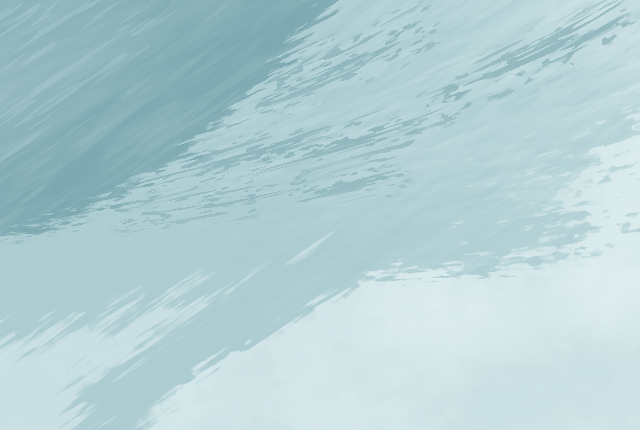
Give the GLSL for this background, as a WebGL 2 fragment shader.

```glsl
#version 300 es
precision highp float;
uniform vec2 u_resolution;
out vec4 fragColor;

const vec3 DEEP = vec3(0.485, 0.655, 0.69);
const vec3 TEAL = vec3(0.52, 0.683, 0.713);
const vec3 HAZE = vec3(0.615, 0.75, 0.773);
const vec3 MIST = vec3(0.665, 0.795, 0.815);
const vec3 SOFT = vec3(0.75, 0.853, 0.867);
const vec3 PALE = vec3(0.795, 0.877, 0.89);
const vec3 MILK = vec3(0.87, 0.932, 0.937);

vec3 hash3(vec2 cell) {
  vec3 k = vec3(dot(cell, vec2(127.1, 311.7)), dot(cell, vec2(269.5, 183.3)), dot(cell, vec2(419.2, 371.9)));
  return fract(sin(k) * 43758.545);
}

// Cellular noise: each cell is a dab with its own tone, blended at the rims
float dabs(vec2 q) {
  vec2 cell = floor(q);
  float tone = 0.0, total = 0.0;
  for (int k = 0; k < 9; k++) {
    vec2 neighbour = cell + vec2(k % 3 - 1, k / 3 - 1);
    vec3 h = hash3(neighbour);
    vec2 d = neighbour + h.xy - q;
    float weight = exp(-18.0 * dot(d, d)) + 1e-6;
    tone += h.z * weight;
    total += weight;
  }
  return tone / total;
}

// Stretched dabs in two sizes, centred on zero
float bristles(vec2 q, vec2 freq) {
  return 0.6 * dabs(q * freq) + 0.4 * dabs(q * freq * 1.8 + 7.3) - 0.5;
}

// Layered sines for slow, cloudy variation
float clouds(vec2 q) {
  float sum = 0.0, amp = 0.5;
  for (int i = 0; i < 4; i++) {
    q = mat2(0.8, 0.6, -0.6, 0.8) * q * 1.7 + 1.3;
    sum += amp * sin(q.x + 1.4 * sin(q.y)) * cos(q.y * 0.8);
    amp *= 0.6;
  }
  return sum;
}

// Soft stroke around the segment from a to b
float smear(vec2 p, vec2 a, vec2 b, float radius) {
  vec2 ab = b - a;
  vec2 d = (p - a - ab * clamp(dot(p - a, ab) / dot(ab, ab), 0.0, 1.0)) / radius;
  return exp(-dot(d, d));
}

float edge(float d, float blur) {
  return smoothstep(-blur, blur, d);
}

vec2 turn(vec2 p, float angle) {
  float c = cos(angle), s = sin(angle);
  return vec2(c * p.x + s * p.y, c * p.y - s * p.x);
}

// Teal corner with slanting streaks
vec3 cornerPaint(vec2 p, float slant, float fine, float cloud) {
  float light = 0.14 + 0.4 * smear(p, vec2(0.0, 0.76), vec2(0.2, 0.84), 0.13);
  vec3 c = mix(TEAL, HAZE, clamp(light + slant * 0.6 + cloud * 0.3, 0.0, 1.0));
  float shade = smear(p, vec2(0.05, 0.5), vec2(0.66, 0.95), 0.13);
  c = mix(c, DEEP, shade * clamp(0.5 - slant, 0.0, 0.8));
  return mix(c, MIST, 0.45 * edge(fine - 0.21, 0.06) * (1.0 - 0.75 * shade));
}

// Middle sweep with sparse dry flecks and hairlines along several strokes
vec3 sweepPaint(vec2 p, float fan, float slant, float fleck, float hair) {
  float rough = smoothstep(0.42, 0.6, p.y);
  float lift = 0.12 + 0.35 * smoothstep(0.6, 1.25, p.x) + 0.2 * rough;
  lift += fan * (0.15 + 0.5 * rough) + slant * 0.5 * smoothstep(0.4, 0.9, p.x);
  vec3 c = mix(MIST, SOFT, clamp(lift, 0.0, 1.0));
  c = mix(c, PALE, smear(p, vec2(1.38, 1.02), vec2(1.55, 0.86), 0.15) * clamp(0.8 + fan, 0.0, 1.0));
  float dry = smear(p, vec2(0.62, 0.78), vec2(0.97, 0.93), 0.055);
  dry = max(dry, smear(p, vec2(1.02, 0.76), vec2(1.42, 0.94), 0.05));
  dry = max(dry, smear(p, vec2(0.36, 0.6), vec2(0.94, 0.70), 0.045));
  dry = max(dry, 0.75 * smear(p, vec2(0.3, 0.51), vec2(0.9, 0.59), 0.05));
  float ink = edge(fleck - 0.33 + 0.21 * dry, 0.07);
  ink = max(ink, edge(hair - 0.33 + 0.19 * dry, 0.06)) * smoothstep(0.02, 0.4, dry);
  return mix(c, mix(HAZE, TEAL, dry * 0.8), ink * 0.8);
}

// Pale ground with drifting brightness
vec3 groundPaint(vec2 p, float cloud, float dab) {
  float glow = 0.32 + cloud * 0.45 + (dab - 0.5) * 0.2;
  glow += 0.7 * smear(p, vec2(0.93, 0.29), vec2(1.12, 0.24), 0.14);
  glow += 0.7 * smear(p, vec2(1.42, 0.3), vec2(1.48, 0.62), 0.13);
  glow -= 0.5 * smear(p, vec2(1.2, 0.08), vec2(1.5, 0.17), 0.13);
  return mix(PALE, MILK, clamp(glow, 0.0, 1.0));
}

void main() {
  vec2 p = gl_FragCoord.xy / u_resolution.y;
  // Brush directions: a fan opening to the right, and a slant that flattens at the top
  vec2 fanPos = vec2(p.x, (p.y - 0.28) * exp(-0.8 * p.x));
  vec2 slantPos = turn(p, 0.6);
  float fan = bristles(fanPos, vec2(9.0, 130.0));
  float fleck = bristles(fanPos + 3.7, vec2(30.0, 190.0));
  float hair = bristles(fanPos + 1.9, vec2(5.0, 200.0));
  float flat_ = bristles(turn(p, 0.42), vec2(5.0, 55.0));
  float slant = mix(bristles(slantPos, vec2(5.0, 48.0)), flat_, smoothstep(0.7, 0.9, p.y - 0.4 * p.x));
  float fine = bristles(slantPos + 5.1, vec2(7.0, 95.0));
  float cloud = clouds(p * 2.2);
  float dab = dabs(p * vec2(24.0, 32.0));
  vec3 ground = groundPaint(p, cloud, dab);
  vec3 color = sweepPaint(p, fan, slant, fleck, hair);
  // Teal corner, its rim curving upward
  float corner = p.y - (0.445 + 0.137 * p.x + 0.74 * p.x * p.x);
  corner += (fan + hair) * (0.02 + 0.08 * p.x) + fleck * 0.06;
  color = mix(color, cornerPaint(p, slant, fine, cloud), edge(corner, 0.016));
  // Dry streaks opening on the right
  float opening = 0.71 * (p.x - 0.985 * p.y - 0.726) - 0.03 + fan * 0.15 + (fleck + hair) * 0.22;
  opening -= 0.1 * smear(p, vec2(1.15, 0.42), vec2(1.5, 0.46), 0.06);
  color = mix(color, ground, 0.9 * edge(opening, 0.05));
  // Lower ground, bounded by a slope and a nearly level rim
  float rise = p.x - 0.87;
  float rim = min(0.37 + min(0.03 * rise, 0.6 * rise), 1.6 * (p.x - 0.33));
  float ragged = mix(fine * 0.07 + (dab - 0.5) * 0.03, (fan + hair + fleck) * 0.05, smoothstep(-0.1, 0.05, rise));
  color = mix(color, ground, edge(rim - p.y + ragged, mix(0.035, 0.011, smoothstep(0.0, 0.15, p.y))));
  // Pale patch on the left, combed by the slant
  float wedge = max(p.y - 0.315 - 0.7 * (p.x - 0.5), 0.2 - p.x);
  float patchDist = min(0.2 + 0.24 * p.x - p.y, wedge) + fine * 0.14 + (dab - 0.5) * 0.03;
  color = mix(color, mix(PALE, ground, 0.4), 0.9 * edge(patchDist, 0.03));
  fragColor = vec4(color, 1.0);
}
```
